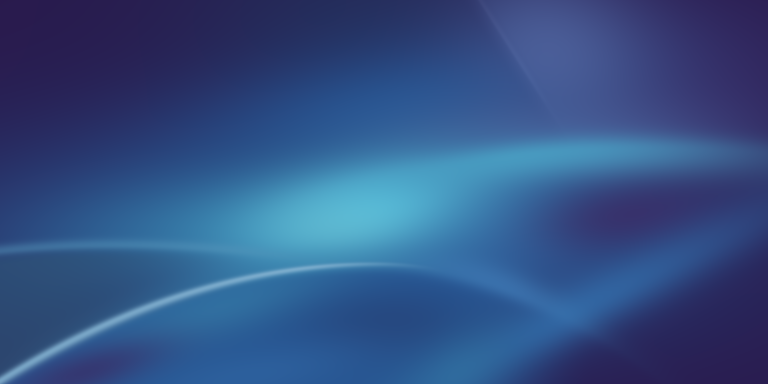
Reproduce this background procedurally as a Shadertoy shader.

```glsl
// Soft abstract light waves: cyan and blue glows over a deep violet ground.
// Rotated Gaussian glows build the colour field; parabolic curves carry
// the ribbon, the bright arc and the thin strand laid over it.

const vec3 VIOLET = vec3(0.16, 0.10, 0.30);
const vec3 NAVY   = vec3(0.14, 0.17, 0.35);
const vec3 PLUM   = vec3(0.22, 0.18, 0.41);
const vec3 BLUE   = vec3(0.15, 0.34, 0.58);
const vec3 AZURE  = vec3(0.20, 0.43, 0.67);
const vec3 TEAL   = vec3(0.22, 0.52, 0.68);
const vec3 CYAN   = vec3(0.35, 0.76, 0.87);
const vec3 HAZE   = vec3(0.32, 0.40, 0.63);
const vec3 SLATE  = vec3(0.18, 0.32, 0.46);
const vec3 PALE   = vec3(0.52, 0.70, 0.82);

// Elliptic Gaussian with the given radii, turned by an angle.
float glow(vec2 p, vec2 center, vec2 radius, float angle) {
    float c = cos(angle), s = sin(angle);
    vec2 q = mat2(c, -s, s, c) * (p - center) / radius;
    return exp(-dot(q, q));
}

// Bell profile with separate widths below and above zero.
float band(float d, float below, float above) {
    float t = d / (d < 0.0 ? below : above);
    return exp(-t * t);
}

// Signed height above a parabola with its own bend on each side of the peak.
float aboveArch(vec2 p, vec2 peak, float bendLeft, float bendRight) {
    float x = p.x - peak.x;
    return p.y - peak.y + (x < 0.0 ? bendLeft : bendRight) * x * x;
}

// Violet ground with the upper blue field and the slanted hazy beam.
vec3 backdrop(vec2 p) {
    vec3 col = VIOLET;
    col = mix(col, NAVY, glow(p, vec2(0.95, 0.95), vec2(0.50, 0.30), 0.0));
    col = mix(col, PLUM, 0.8 * glow(p, vec2(1.75, 0.76), vec2(0.45, 0.25), 0.0));
    col = mix(col, BLUE, 0.9 * glow(p, vec2(1.02, 0.72), vec2(0.55, 0.16), 0.18));
    col = mix(col, BLUE, 0.9 * glow(p, vec2(0.75, 0.36), vec2(1.00, 0.31), 0.0));

    float side = p.x - 1.25 - 0.64 * (1.0 - p.y);
    float beam = mix(0.55, 1.0, smoothstep(-0.05, 0.03, side));
    col = mix(col, HAZE, 0.8 * beam * glow(p, vec2(1.43, 0.87), vec2(0.27, 0.22), -0.3));
    col = mix(col, HAZE, 0.6 * glow(p, vec2(1.48, 0.64), vec2(0.42, 0.10), 0.0));
    float streak = band(side, 0.006, 0.010) * smoothstep(0.62, 0.85, p.y);
    return col + 0.025 * streak;
}

// Central cyan light, the violet hollow and the rising diagonal beam.
vec3 addLights(vec3 col, vec2 p) {
    col = mix(col, AZURE, 0.7 * glow(p, vec2(1.30, 0.40), vec2(0.32, 0.20), 0.2));
    col = mix(col, PLUM, 0.9 * glow(p, vec2(1.64, 0.44), vec2(0.25, 0.09), 0.1));

    float diagonal = p.y - 0.19 - 0.49 * (p.x - 1.5);
    float reach = band(p.x - 1.45, 0.40, 0.55);
    col = mix(col, AZURE, 0.85 * reach * band(diagonal, 0.08, 0.09));

    col = mix(col, TEAL, 0.75 * glow(p, vec2(0.66, 0.42), vec2(0.50, 0.14), 0.08));
    col = mix(col, CYAN, 0.95 * glow(p, vec2(0.94, 0.45), vec2(0.32, 0.13), 0.25));
    col = mix(col, TEAL + vec3(0.2, 0.2, 0.1),
              0.35 * glow(p, vec2(0.86, 0.41), vec2(0.18, 0.09), 0.0));

    float ribbon = aboveArch(p, vec2(1.65, 0.610), 0.20, 0.10);
    float span = band(p.x - 1.38, 0.42, 0.58);
    return mix(col, mix(TEAL, CYAN, 0.55), 0.8 * span * band(ribbon, 0.07, 0.04));
}

// Thin strand at the left with a dim grey veil under it.
vec3 addStrand(vec3 col, vec2 p) {
    float d = aboveArch(p, vec2(0.30, 0.362), 0.17, 0.15);
    float veil = smoothstep(0.01, -0.04, d) * (1.0 - smoothstep(0.1, 0.75, p.x));
    col = mix(col, SLATE, 0.7 * veil);
    float fade = 1.0 - smoothstep(0.55, 0.95, p.x);
    return mix(col, mix(TEAL, PALE, 0.4), 0.45 * fade * band(d, 0.012, 0.016));
}

// Blue body below the large arc, then its halo and bright rim.
vec3 addArc(vec3 col, vec2 p) {
    float d = aboveArch(p, vec2(0.98, 0.3125), 0.317, 0.54);
    vec3 body = mix(BLUE, TEAL, 0.6 * glow(p, vec2(0.58, 0.20), vec2(0.35, 0.08), 0.3));
    body = mix(body, NAVY, 0.35 * glow(p, vec2(1.02, 0.16), vec2(0.25, 0.10), 0.0));
    body = mix(body, PLUM, 0.8 * glow(p, vec2(0.22, 0.03), vec2(0.22, 0.06), 0.3));
    body = mix(body, AZURE, 0.5 * glow(p, vec2(0.65, 0.02), vec2(0.30, 0.07), 0.2));
    body = mix(body, TEAL, 0.5 * glow(p, vec2(1.22, 0.04), vec2(0.22, 0.09), 0.5));
    float inside = smoothstep(0.015, -0.03, d) * (1.0 - smoothstep(1.15, 1.55, p.x));
    col = mix(col, body, 0.95 * inside);

    float halo = band(p.x - 0.75, 0.55, 0.55);
    col = mix(col, TEAL, 0.45 * halo * band(d, 0.02, 0.05));
    float tail = band(p.x - 1.32, 0.22, 0.16);
    col = mix(col, AZURE + 0.05, 0.65 * tail * band(d, 0.03, 0.05));

    float width = mix(0.016, 0.007, smoothstep(0.1, 1.0, p.x));
    float rim = band(d, width, 0.8 * width) * (1.0 - smoothstep(0.75, 1.18, p.x));
    return mix(col, PALE, 0.85 * rim);
}

void mainImage(out vec4 fragColor, in vec2 fragCoord) {
    // Canvas units: x runs 0 to 2, y runs 0 to 1 upward.
    vec2 p = fragCoord / iResolution.xy * vec2(2.0, 1.0);
    vec3 col = backdrop(p);
    col = addLights(col, p);
    col = addStrand(col, p);
    col = addArc(col, p);
    fragColor = vec4(clamp(col, 0.0, 1.0), 1.0);
}
```
